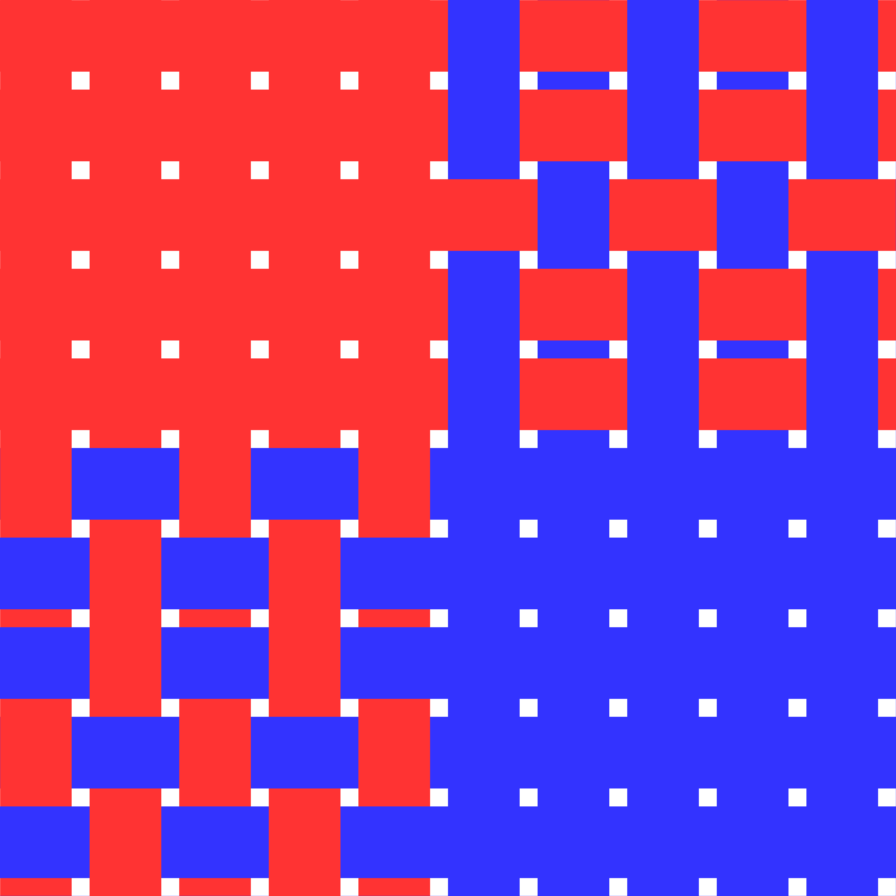
Reproduce this pattern procedurally as a three.js fragment shader.

```glsl
varying vec2 vUv;

const float THREADS = 10.0;
const float HALF_WIDTH = 0.4;   // half a thread, in units of its pitch
const float SOFTNESS = 0.01;    // edge blur, in the same units

const vec3 RED = vec3(1.0, 0.2, 0.2);
const vec3 BLUE = vec3(0.2, 0.2, 1.0);
const vec3 PAPER = vec3(1.0);

// Index of the thread nearest to a position; each starts on a whole number
float threadIndex(float position) {
  return floor(position - HALF_WIDTH + 0.5);
}

// Soft coverage of that thread
float threadMask(float position) {
  float fromCentre = abs(position - HALF_WIDTH - threadIndex(position));
  return 1.0 - smoothstep(-SOFTNESS, SOFTNESS, fromCentre - HALF_WIDTH);
}

// First half of the threads is red, the second blue
vec3 threadColor(float index) {
  return mix(RED, BLUE, step(0.5 * THREADS, index));
}

// Odd warps lie on top, except in every third row, where even ones do
bool warpOnTop(float column, float row) {
  float topParity = mod(row, 3.0) > 1.5 ? 0.0 : 1.0;
  return abs(mod(column, 2.0) - topParity) < 0.5;
}

vec3 weave(vec2 p) {
  float column = threadIndex(p.x);
  float row = threadIndex(p.y);
  vec3 warp = threadColor(column);
  vec3 weft = threadColor(row);
  float warpMask = threadMask(p.x);
  float weftMask = threadMask(p.y);

  return warpOnTop(column, row)
    ? mix(mix(PAPER, weft, weftMask), warp, warpMask)
    : mix(mix(PAPER, warp, warpMask), weft, weftMask);
}

void main() {
  // Rows count downward from the top edge
  vec2 p = vec2(vUv.x, 1.0 - vUv.y) * THREADS;
  gl_FragColor = vec4(weave(p), 1.0);
}
```
